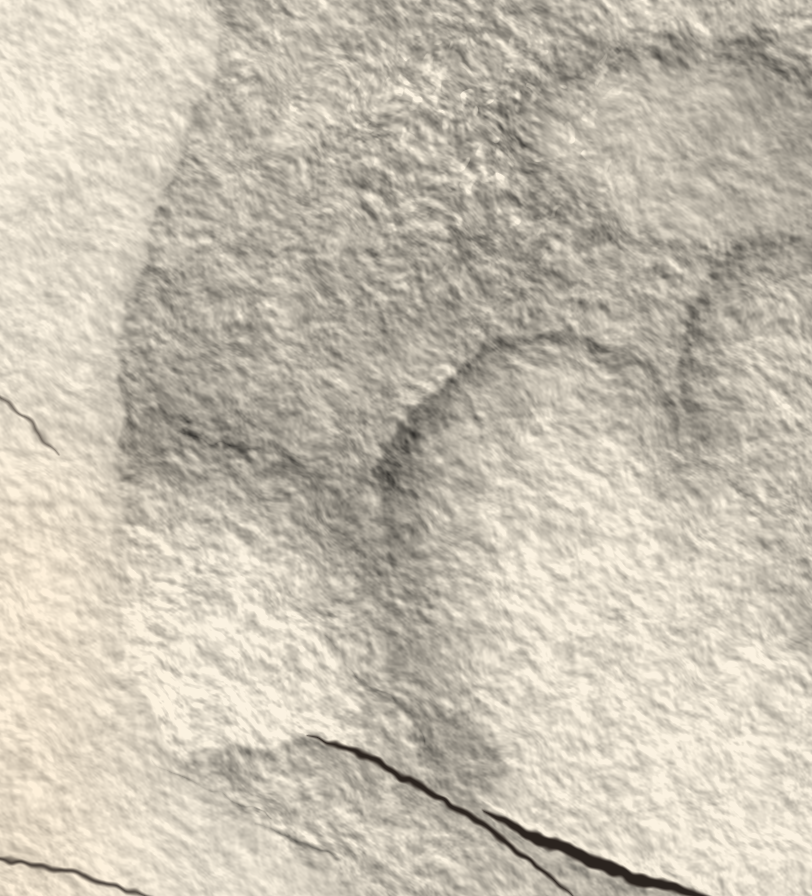
A Shadertoy shader for this texture:

```glsl
// Weathered pale sandstone: a bright slab, scalloped domes with soft shadows
// under their rims, and dark cracks along the lower ledge. Tones come from
// curve distances, overlaid with embossed grain and tapered strokes.

float hash(vec2 p) {
    vec3 q = fract(p.xyx * 0.1031);
    q += dot(q, q.yzx + 33.33);
    return fract((q.x + q.y) * q.z);
}

float noise(vec2 p) {
    vec2 i = floor(p), f = fract(p);
    f = f * f * (3.0 - 2.0 * f);
    return mix(mix(hash(i), hash(i + vec2(1, 0)), f.x),
               mix(hash(i + vec2(0, 1)), hash(i + vec2(1, 1)), f.x), f.y);
}

mat2 rotation(float a) { return mat2(cos(a), sin(a), -sin(a), cos(a)); }

// Grain height: flakes stretched along a falling diagonal
float grain(vec2 p) {
    vec2 q = rotation(0.65) * p * vec2(50.0, 85.0);
    float sum = 0.0, amp = 0.45;
    for (int i = 0; i < 4; i++) {
        sum += amp * noise(q + 17.0 * float(i));
        q = rotation(0.3) * q * 1.7;
        amp *= 0.75;
    }
    return sum / 1.23;
}

// Coverage of a tapered stroke along a quadratic curve
float stroke(vec2 p, vec2 a, vec2 b, vec2 c, float width, float soft) {
    float gap = 1.0;
    vec2 from = a;
    for (int i = 1; i <= 14; i++) {
        float t = float(i) / 14.0;
        vec2 to = mix(mix(a, b, t), mix(b, c, t), t), v = to - from;
        float h = clamp(dot(p - from, v) / dot(v, v), 0.0, 1.0);
        float along = (float(i) - 1.0 + h) / 14.0;
        gap = min(gap, length(p - from - v * h) - width * sqrt(max(4.0 * along * (1.0 - along), 0.0)));
        from = to;
    }
    return 1.0 - smoothstep(-soft, soft, gap);
}

float cover(float d, float soft) { return smoothstep(-soft, soft, d); }

// Falls off from one at a rim to nothing deeper inside
float fade(float d, float reach) { return exp(-max(d, 0.0) / reach); }

void mainImage(out vec4 fragColor, in vec2 fragCoord) {
    vec2 uv = fragCoord / iResolution.y;
    vec2 wobble = vec2(noise(uv * 24.0), noise(uv * 24.0 + 50.0)) - 0.5;
    vec2 fine = vec2(noise(uv * 85.0), noise(uv * 85.0 + 90.0)) - 0.5;
    vec2 p = uv + 0.012 * wobble + 0.008 * fine;
    float broad = noise(uv * 7.0) * 0.5 + noise(p * 19.0 + 8.0) * 0.5 - 0.5;

    // Rough back wall with a speckled band and a smoother patch
    vec2 q = (p - vec2(0.53, 0.86)) / vec2(0.16, 0.17);
    float band = exp(-dot(q, q));
    float ring = length(rotation(0.15) * (p - vec2(0.78, 0.83)) / vec2(0.19, 0.10));
    float calm = 1.0 - smoothstep(0.75, 1.1, ring);
    float tone = 0.66 + 0.2 * broad - 0.02 * band + 0.045 * calm;
    tone += 0.04 * (1.0 - smoothstep(0.34, 0.40, p.x)) - 0.08 * exp(-pow((ring - 1.08) / 0.16, 2.0));
    tone += 0.07 * cover(p.y - 0.965, 0.008) * cover(p.x - 0.66, 0.03);
    tone += 0.08 * stroke(p, vec2(0.378, 0.83), vec2(0.375, 0.62), vec2(0.43, 0.49), 0.001, 0.008);
    float rough = 1.2 + 0.4 * band - 0.4 * calm;

    // Right dome
    q = p - vec2(0.866, 0.60);
    float d = (1.0 - length(vec2(q.x, max(q.y, 0.0)) / vec2(0.104, 0.136))) * 0.104;
    tone = mix(tone, 0.77 + 0.1 * broad - 0.29 * fade(d, 0.032), cover(d, 0.005));

    // Left scallop under a falling cubic rim
    float x = max(p.x - 0.15, 0.0);
    d = (0.53 - 7.8 * x * x * x - p.y) / sqrt(1.0 + 529.0 * x * x * x * x);
    tone -= 0.11 * exp(-abs(d) / 0.05);
    float m = cover(d, 0.012);
    tone = mix(tone, 0.90 + 0.13 * broad - 0.37 * fade(d, 0.10), m);

    // Middle dome: parabolic top joined to a leaning left side
    x = p.x - 0.625;
    float bend = x < 0.0 ? 3.6 : 5.1;
    float top = (0.635 - bend * x * x - p.y) / sqrt(1.0 + 4.0 * bend * bend * x * x);
    float side = p.x - 0.419 - 0.205 * (0.453 - p.y);
    float shade = 0.26 * fade(top, 0.10) + 0.17 * fade(top, 0.028);
    shade *= 1.0 - 0.75 * smoothstep(0.74, 0.83, p.x);
    shade = min(shade + 0.29 * fade(side, 0.085), 0.47);
    m = cover(min(top, side), 0.005);
    tone = mix(tone, 0.90 + 0.11 * broad - shade, m);
    rough = mix(rough, 1.0 + 0.5 * shade, m);
    tone += 0.09 * exp(-pow(side / 0.005, 2.0)) * cover(0.43 - p.y, 0.03) * cover(p.y - 0.2, 0.02);

    // Small grey wedge and the lower ledge
    q = rotation(0.7) * (p - vec2(0.515, 0.155));
    tone = mix(tone, 0.60 + 0.1 * broad, cover(0.048 - length(q * vec2(0.8, 1.4)), 0.006));
    d = 0.178 - 0.42 * max(p.x - 0.345, 0.0) - 0.17 * max(0.345 - p.x, 0.0) - p.y;
    tone = mix(tone, 0.76 + 0.16 * broad - 0.14 * fade(d, 0.03), cover(d, 0.008));

    // Bright slab on the left, dimming toward its edge
    float low = max(0.3 - p.y, 0.0);
    d = 0.137 + 0.11 * smoothstep(0.6, 1.0, p.y) + 2.9 * low * low - p.x;
    d /= sqrt(1.0 + 33.0 * low * low);
    tone -= 0.08 * exp(-abs(d) / 0.01) * smoothstep(0.1, 0.6, p.y);
    m = cover(d, 0.006);
    tone = mix(tone, 0.865 + 0.12 * broad - 0.09 * fade(d, 0.03), m);
    rough = mix(rough, 0.75, m);

    // Embossed flakes and pale mineral specks
    vec2 g = uv + 0.010 * wobble;
    float h = grain(g);
    tone += rough * (0.27 * (h - grain(g + vec2(0.003, 0.005))) + 0.30 * (h - 0.5));
    tone += 0.22 * band * smoothstep(0.68, 0.95, noise(rotation(0.5) * p * 100.0));

    // Faint broken fissures, then open cracks with a lit lip
    float faint = stroke(p, vec2(0.28, 0.075), vec2(0.36, 0.055), vec2(0.44, 0.0), 0.002, 0.003);
    faint += stroke(p, vec2(0.17, 0.15), vec2(0.23, 0.13), vec2(0.30, 0.08), 0.001, 0.003);
    faint += stroke(p, vec2(0.365, 0.285), vec2(0.43, 0.23), vec2(0.475, 0.17), 0.002, 0.004);
    faint += stroke(p, vec2(0.20, 0.522), vec2(0.24, 0.505), vec2(0.31, 0.495), 0.002, 0.004);
    tone -= 0.3 * min(faint, 1.0) * noise(uv * 40.0);
    vec2 c = uv + 0.007 * wobble + 0.005 * fine, a = vec2(0.54, 0.095), b = vec2(0.65, 0.035), e = vec2(0.80, -0.005);
    tone += 0.10 * stroke(c - vec2(0.003, 0.009), a, b, e, 0.004, 0.003);
    float crack = stroke(c, a, b, e, 0.0065, 0.0025);
    crack = max(crack, stroke(c, vec2(0.345, 0.177), vec2(0.46, 0.15), vec2(0.64, 0.0), 0.0035, 0.0025));
    crack = max(crack, 0.8 * stroke(c, vec2(-0.06, 0.055), vec2(0.08, 0.03), vec2(0.18, -0.005), 0.0025, 0.0025));
    crack = max(crack, 0.6 * stroke(c, vec2(-0.05, 0.58), vec2(0.03, 0.54), vec2(0.065, 0.495), 0.002, 0.0025));

    // Warm stone tint, a little peach at the lower left
    vec3 color = clamp(tone, 0.1, 0.95) * vec3(1.037, 1.0, 0.927);
    color += (1.0 - smoothstep(0.02, 0.25, uv.x)) * (1.0 - smoothstep(0.35, 0.65, uv.y)) * vec3(0.01, -0.008, -0.025);
    fragColor = vec4(clamp(mix(color, vec3(0.17, 0.14, 0.12), crack), 0.0, 1.0), 1.0);
}
```
